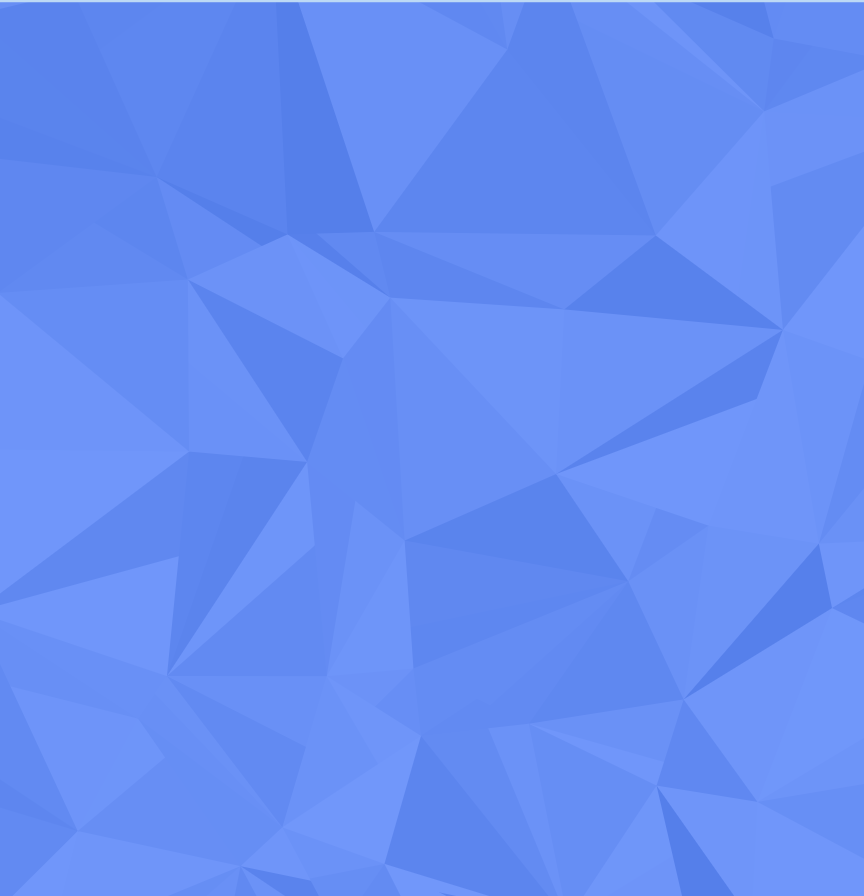
This background is drawn by a Shadertoy shader. Its source:

```glsl
// Low-poly backdrop: a jittered grid of corners, each cell cut into two flat
// triangles and some of those cut again from a corner to the opposite edge.
// Cells widen towards the top; every facet takes a random blue from one ramp.

vec3 hash32(vec2 p) {
    vec3 q = fract(vec3(p.xyx) * vec3(0.1031, 0.1030, 0.0973));
    q += dot(q, q.yxz + 33.33);
    return fract((q.xxy + q.yzz) * q.zyx);
}

// Canvas position of a grid corner, jittered but never past its neighbours.
vec2 corner(vec2 id) {
    vec2 g = id + 0.92 * (hash32(id + 57.0).xy - 0.5);
    float y = g.y * (0.13 + 0.006 * g.y);
    return vec2(g.x * (0.135 + 0.06 * y), y);
}

// Inverse of the widening used in corner().
vec2 toGrid(vec2 p) {
    float row = (sqrt(0.0169 + 0.024 * p.y) - 0.13) / 0.012;
    return vec2(p.x / (0.135 + 0.06 * p.y), row);
}

// Signed distance to the line a-b, positive on its left.
float edge(vec2 p, vec2 a, vec2 b) {
    vec2 dir = normalize(b - a);
    return dir.x * (p.y - a.y) - dir.y * (p.x - a.x);
}

// Adds (shade, 1) weighted by the coverage of one counter-clockwise triangle.
void addFacet(inout vec2 sum, vec2 p, vec2 a, vec2 b, vec2 c, vec2 seed, float px) {
    float inside = min(edge(p, a, b), min(edge(p, b, c), edge(p, c, a)));
    float cover = clamp(0.5 + inside / px, 0.0, 1.0);
    if (cover <= 0.0) return;

    vec3 tone = hash32(seed);
    vec3 cut = hash32(seed + 91.7);

    // Optional second cut, starting from a randomly chosen corner
    if (cut.x < 0.33) { vec2 t = a; a = b; b = c; c = t; }
    else if (cut.x < 0.66) { vec2 t = c; c = b; b = a; a = t; }
    vec2 foot = mix(b, c, 0.25 + 0.5 * cut.y);
    float side = clamp(0.5 + edge(p, a, foot) / px, 0.0, 1.0);
    side *= step(0.55, cut.z);

    // The power favours the lighter blues
    vec2 shades = pow(tone.xy, vec2(0.6));
    sum += cover * vec2(mix(shades.x, shades.y, side), 1.0);
}

void mainImage(out vec4 fragColor, in vec2 fragCoord) {
    float px = 1.0 / iResolution.y;
    vec2 uv = fragCoord * px;
    vec2 p = uv - vec2(0.5 * iResolution.x * px, 0.0);
    vec2 cell = floor(toGrid(p));

    // Gather the facets of the surrounding cells
    vec2 sum = vec2(0.0);
    for (int j = -1; j <= 1; j++) {
        for (int i = -1; i <= 1; i++) {
            vec2 id = cell + vec2(i, j);
            vec2 a = corner(id);
            vec2 b = corner(id + vec2(1.0, 0.0));
            vec2 c = corner(id + vec2(1.0, 1.0));
            vec2 d = corner(id + vec2(0.0, 1.0));

            // Cut along the diagonal that leaves the fuller triangles
            float roomAC = min(-edge(b, a, c), edge(d, a, c));
            float roomBD = min(-edge(c, b, d), edge(a, b, d));
            if (roomBD > roomAC) { vec2 t = a; a = b; b = c; c = d; d = t; }

            addFacet(sum, p, a, b, c, id + 13.3, px);
            addFacet(sum, p, a, c, d, id + 47.9, px);
        }
    }
    float shade = sum.x / max(sum.y, 0.001);
    vec3 col = mix(vec3(0.322, 0.488, 0.912), vec3(0.443, 0.592, 0.982), shade);

    // Pale hairline along the top
    float line = clamp(0.5 + (uv.y - 0.9975) / px, 0.0, 1.0);
    col = mix(col, vec3(0.74, 0.85, 0.96), line);

    fragColor = vec4(col, 1.0);
}
```
